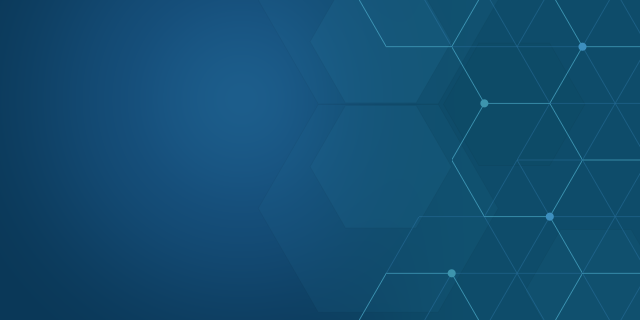
Write a Shadertoy shader that draws this background.

```glsl
// Deep blue backdrop with translucent hexagons and a thin triangular line lattice.
#define SIDE 0.2044
#define LATTICE_ORIGIN vec2(1.4115, 0.5)
#define GLOW_CENTER vec2(0.755, 0.69)
#define LINE_HALF 0.0013
#define DOT_RADIUS 0.0125
#define BRIGHT_ALPHA 0.75
#define DIM_ALPHA 0.42

const float SIN60 = 0.8660254;
const vec3 GLOW = vec3(0.110, 0.365, 0.545);
const vec3 BLUE = vec3(0.088, 0.315, 0.490);
const vec3 NAVY = vec3(0.040, 0.220, 0.345);
const vec3 TEAL = vec3(0.055, 0.300, 0.415);
const vec3 PALE = vec3(0.130, 0.440, 0.590);
const vec3 SHADE = vec3(0.050, 0.285, 0.390);
const vec3 BRIGHT_LINE = vec3(0.30, 0.68, 0.80);
const vec3 DIM_LINE = vec3(0.19, 0.48, 0.68);

// Lattice rows and bands, bottom to top: left ends in half sides.
const float ROW_START[5] = float[5](-2.0, -1.0, 2.0, 1.0, -2.0);
const float BAND_FIRST[6] = float[6](-3.0, -2.0, 0.0, 0.0, 0.0, -3.0);
const float BAND_RESUME[6] = float[6](-1.0, 1.0, 1.0, 2.0, 2.0, -1.0);

// Panels: center x, center y, radius, opacity (negative means shaded).
const vec4 PANELS[6] = vec4[6](
    vec4(1.182, 1.000, 0.375, 0.13), vec4(1.182, 0.349, 0.375, 0.12),
    vec4(1.607, 0.674, 0.221, -0.45), vec4(1.862, 0.091, 0.221, 0.10),
    vec4(1.190, 0.870, 0.221, 0.22), vec4(1.190, 0.479, 0.221, 0.17));

// Dots at lattice nodes: half sides across, row, blueness.
const vec3 DOTS[4] = vec3[4](
    vec3(4.0, 2.0, 1.0), vec3(1.0, 1.0, 0.0),
    vec3(3.0, -1.0, 1.0), vec3(0.0, -2.0, 0.0));

float coverage(float dist, float px) {
    return clamp(0.5 - dist / px, 0.0, 1.0);
}

float hexagon(vec2 p, float radius) {
    p = abs(p);
    return max(p.y, dot(p, vec2(SIN60, 0.5))) - radius * SIN60;
}

// Every third node is the center of a bright honeycomb cell.
bool isCenter(vec2 node) {
    float id = (node.x - node.y) * 0.5 - node.y;
    return abs(mod(id + 0.5, 3.0) - 1.5) < 0.25;
}

vec3 background(vec2 p) {
    float d = length(p - GLOW_CENTER);
    vec3 color = mix(GLOW, BLUE, smoothstep(0.0, 0.40, d));
    color = mix(color, NAVY, smoothstep(0.22, 0.95, d));
    return mix(color, TEAL, smoothstep(0.85, 1.50, p.x));
}

vec3 addEdge(vec3 color, float dist, vec2 nodeA, vec2 nodeB, float px) {
    bool dim = isCenter(nodeA) || isCenter(nodeB);
    float alpha = coverage(dist - LINE_HALF, px) * (dim ? DIM_ALPHA : BRIGHT_ALPHA);
    return mix(color, dim ? DIM_LINE : BRIGHT_LINE, alpha);
}

vec3 addLattice(vec3 color, vec2 p, float px) {
    // x counts half sides, y counts rows.
    vec2 g = (p - LATTICE_ORIGIN) / (SIDE * vec2(0.5, SIN60));

    // Slanted edges
    vec2 cell = floor(g);
    vec2 f = g - cell;
    bool rising = mod(cell.x - cell.y, 2.0) < 0.5;
    int band = clamp(int(cell.y) + 3, 0, 5);
    if (cell.x == BAND_FIRST[band] || cell.x >= BAND_RESUME[band]) {
        float dist = abs(rising ? f.x - f.y : f.x + f.y - 1.0) * SIDE * SIN60 * 0.5;
        vec2 low = cell + vec2(rising ? 0.0 : 1.0, 0.0);
        vec2 high = cell + vec2(rising ? 1.0 : 0.0, 1.0);
        color = addEdge(color, dist, low, high, px);
    }

    // Horizontal edges
    float row = floor(g.y + 0.5);
    float start = 2.0 * floor((g.x - row) * 0.5) + row;
    if (abs(row) < 2.5 && start >= ROW_START[int(row) + 2]) {
        float dist = abs(g.y - row) * SIDE * SIN60;
        color = addEdge(color, dist, vec2(start, row), vec2(start + 2.0, row), px);
    }
    return color;
}

void mainImage(out vec4 fragColor, in vec2 fragCoord) {
    float px = 1.0 / iResolution.y;
    vec2 p = fragCoord * px;
    vec3 color = background(p);

    // Translucent panels with faint dark rims
    for (int i = 0; i < 6; i++) {
        vec4 panel = PANELS[i];
        float d = hexagon(p - panel.xy, panel.z);
        color = mix(color, panel.w > 0.0 ? PALE : SHADE, abs(panel.w) * coverage(d, px));
        color *= 1.0 - 0.05 * coverage(abs(d) - LINE_HALF, px);
    }

    color = addLattice(color, p, px);

    // Node dots
    for (int i = 0; i < 4; i++) {
        vec2 node = LATTICE_ORIGIN + DOTS[i].xy * SIDE * vec2(0.5, SIN60);
        vec3 dotColor = mix(vec3(0.24, 0.58, 0.68), vec3(0.24, 0.56, 0.75), DOTS[i].z);
        color = mix(color, dotColor, coverage(length(p - node) - DOT_RADIUS, px));
    }
    fragColor = vec4(color, 1.0);
}
```
